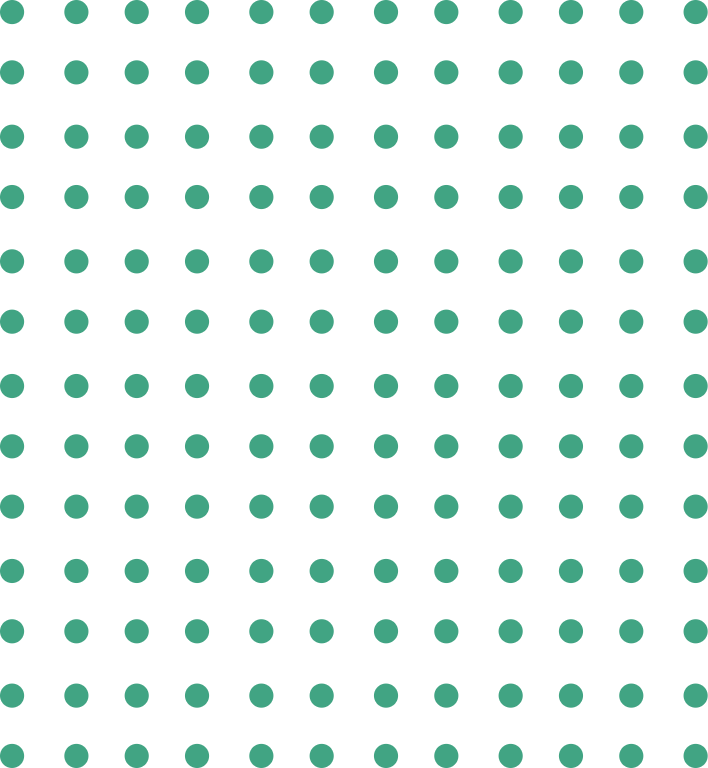
Reproduce this pattern procedurally as a Shadertoy shader.

```glsl
// Grid of small green dots, 12 across and 13 down, on white.

// Dot centre nearest to p, snapped to whole units so the gaps alternate between 15 and 16.
vec2 nearestDot(vec2 p) {
    vec2 index = clamp(round((p - 3.0) / 15.43), vec2(0.0), vec2(11.0, 12.0));
    return 3.0 + floor(index * 15.43 + vec2(0.64, 0.35));
}

void mainImage(out vec4 fragColor, in vec2 fragCoord) {
    // The canvas is 191 units high
    float pixel = 191.0 / iResolution.y;
    vec2 p = fragCoord * pixel;

    // Signed distance to the dot edge, smoothed over one pixel
    float edge = length(p - nearestDot(p)) - 3.0;
    float coverage = clamp(0.5 - edge / pixel, 0.0, 1.0);

    vec3 paper = vec3(1.0);
    vec3 green = vec3(0.255, 0.643, 0.514);
    fragColor = vec4(mix(paper, green, coverage), 1.0);
}
```
